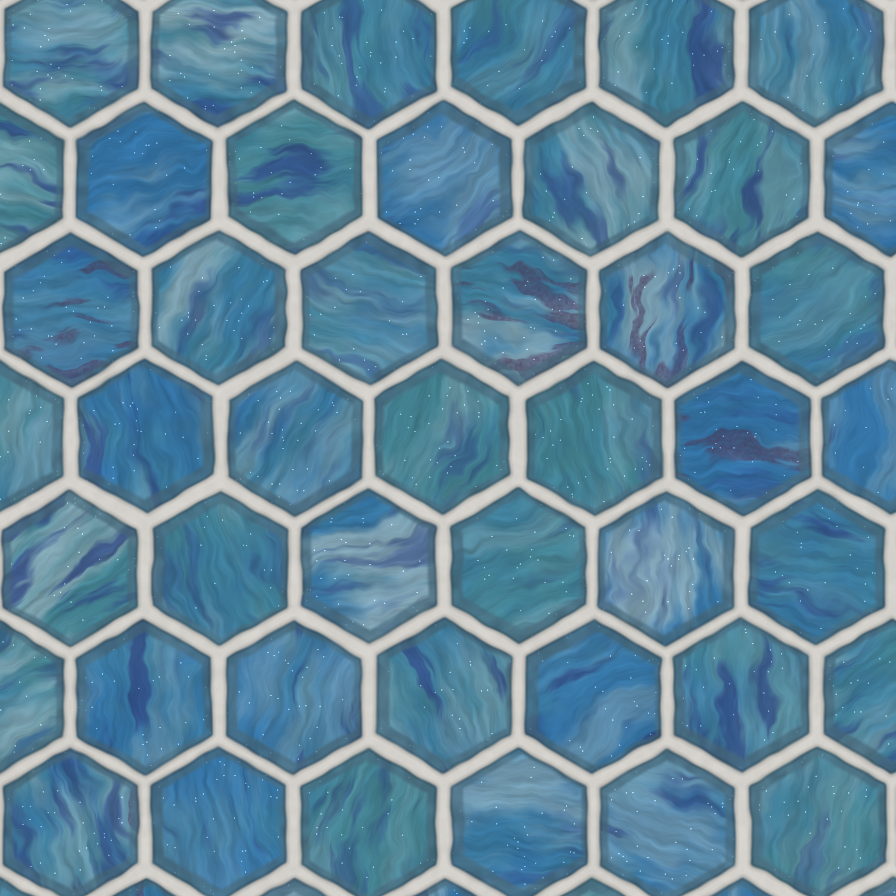
A Shadertoy shader for this pattern:

```glsl
// Staggered hexagonal mosaic of streaked blue glass tiles set in pale grout.

const float TILES_ACROSS = 6.0;
const float ROW_STEP = 0.8660254;
const vec2 LATTICE_ORIGIN = vec2(0.47, 3.936);
const float TILE_APOTHEM = 0.453;
const float CORNER_RADIUS = 0.025;
const float RIM_WIDTH = 0.06;

const vec3 GROUT = vec3(0.84, 0.83, 0.81);
const vec3 RIM = vec3(0.28, 0.41, 0.48);
const vec3 BLUE = vec3(0.20, 0.44, 0.63);
const vec3 TEAL = vec3(0.26, 0.50, 0.56);
const vec3 PALE = vec3(0.56, 0.67, 0.71);
const vec3 INDIGO = vec3(0.18, 0.27, 0.50);
const vec3 PLUM = vec3(0.30, 0.25, 0.38);

float hash(vec2 p) {
    vec3 h = fract(p.xyx * 0.1031);
    h += dot(h, h.yzx + 33.33);
    return fract((h.x + h.y) * h.z);
}

vec2 hash2(vec2 p) {
    return vec2(hash(p + 17.3), hash(p + 71.9));
}

float noise(vec2 p) {
    vec2 cell = floor(p), f = fract(p);
    f = f * f * (3.0 - 2.0 * f);
    float low = mix(hash(cell), hash(cell + vec2(1, 0)), f.x);
    float high = mix(hash(cell + vec2(0, 1)), hash(cell + vec2(1, 1)), f.x);
    return mix(low, high, f.y);
}

float fbm(vec2 p) {
    float sum = 0.0, amplitude = 0.53;
    for (int i = 0; i < 4; i++) {
        sum += amplitude * noise(p);
        p = mat2(1.6, 1.2, -1.2, 1.6) * p + 5.7;
        amplitude *= 0.5;
    }
    return sum;
}

mat2 rotation(float angle) {
    float c = cos(angle), s = sin(angle);
    return mat2(c, -s, s, c);
}

// Signed distance to a hexagon with vertical sides
float hexagon(vec2 p, float apothem) {
    const vec3 k = vec3(-0.8660254, 0.5, 0.5773503);
    p = abs(p.yx);
    p -= 2.0 * min(dot(k.xy, p), 0.0) * k.xy;
    p -= vec2(clamp(p.x, -k.z * apothem, k.z * apothem), apothem);
    return length(p) * sign(p.y);
}

// Nearest tile centre in xy, its row and column id in zw
vec4 nearestTile(vec2 p) {
    vec2 period = vec2(1.0, 2.0 * ROW_STEP), halfStep = vec2(0.5, ROW_STEP);
    vec2 evenId = floor(p / period + 0.5);
    vec2 oddId = floor((p - halfStep) / period + 0.5);
    vec2 evenCentre = evenId * period, oddCentre = oddId * period + halfStep;
    bool isEven = distance(p, evenCentre) < distance(p, oddCentre);
    return isEven ? vec4(evenCentre, evenId.x, 2.0 * evenId.y)
                  : vec4(oddCentre, oddId.x, 2.0 * oddId.y + 1.0);
}

// Tiny bright bubbles, at most one per grid cell
float bubbles(vec2 p, vec2 seed, float density) {
    vec2 grid = p * density, cell = floor(grid);
    vec2 centre = 0.3 + 0.4 * hash2(cell + seed);
    float present = step(0.975, hash(cell + seed + 9.0));
    return present * (1.0 - smoothstep(0.1, 0.32, length(fract(grid) - centre)));
}

vec3 glass(vec2 p, vec2 id) {
    vec2 seed = floor(hash2(id + 40.0) * 300.0);
    vec2 mood = hash2(id + 83.0);
    vec2 s = rotation(mix(-0.4, 2.0, hash(id + 60.0))) * p;
    s.y += 0.3 * (fbm(p * 2.5 + seed) - 0.5);

    float broad = fbm(s * vec2(1.4, 4.5) + seed);
    float vein = fbm(s * vec2(1.8, 8.0) + seed + 31.0);
    float fine = fbm(s * vec2(4.0, 26.0) + seed.yx);
    float cloud = fbm(p * 3.0 + seed + 77.0);

    // Body tint, milky swirls, dark veins
    vec3 colour = mix(BLUE, TEAL, clamp(mood.x * 1.3 - 0.15 + (cloud - 0.5), 0.0, 1.0));
    colour = mix(colour, PALE, mix(0.2, 0.85, mood.y) * smoothstep(0.35, 0.72, broad));
    colour = mix(colour, INDIGO, mix(0.3, 0.8, hash(id + 5.0)) * smoothstep(0.55, 0.74, vein));
    float plumStreak = step(0.78, hash(id + 25.0)) * smoothstep(0.58, 0.66, 1.0 - vein);
    colour = mix(colour, PLUM, 0.7 * plumStreak * (0.6 + 0.4 * noise(p * 60.0 + seed)));
    colour *= 0.84 + 0.32 * fine;
    return colour + 0.3 * bubbles(p, seed, 42.0);
}

void mainImage(out vec4 fragColor, in vec2 fragCoord) {
    vec2 p = fragCoord / iResolution.y * TILES_ACROSS - LATTICE_ORIGIN;
    float soft = max(TILES_ACROSS / iResolution.y, 0.012);

    // Hand-set tile: slight shift, tilt and ragged edge
    vec4 tile = nearestTile(p);
    vec2 id = tile.zw + 100.0;
    vec2 local = p - tile.xy - 0.022 * (hash2(id) - 0.5);
    local = rotation(0.035 * (hash(id + 3.0) - 0.5)) * local;
    float ragged = 0.018 * (noise(p * 9.0 + 200.0) - 0.5);
    float edge = hexagon(local, TILE_APOTHEM - CORNER_RADIUS) - CORNER_RADIUS + ragged;

    // Uneven bevel around the bright face
    vec2 faceShift = 0.05 * (hash2(id + 12.0) - 0.5);
    float face = hexagon(local - faceShift, TILE_APOTHEM - RIM_WIDTH) + ragged;
    vec3 colour = glass(local, id);
    vec3 rim = mix(colour, RIM, 0.7) * (0.92 + 0.16 * noise(p * 14.0 + 50.0));
    colour = mix(colour, rim, smoothstep(-0.018, 0.014, face));
    colour *= 1.0 - 0.2 * smoothstep(-0.028, 0.0, edge);

    // Grout with soft grain, shaded beside the tiles
    vec3 grout = GROUT * (0.96 + 0.06 * fbm(p * 16.0 + 90.0));
    grout *= mix(0.86, 1.0, smoothstep(0.0, 0.035, edge));
    colour = mix(colour, grout, smoothstep(-soft, soft, edge));
    fragColor = vec4(clamp(colour, 0.0, 1.0), 1.0);
}
```
